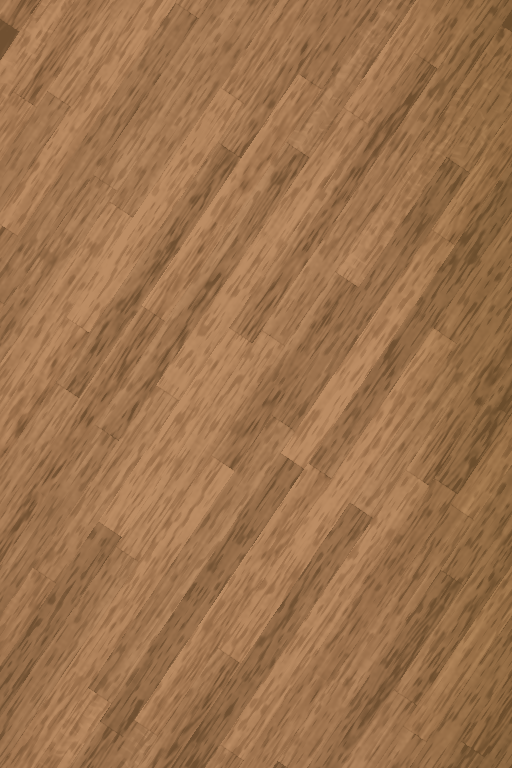
Reproduce this texture procedurally as a WebGL 2 fragment shader.

```glsl
#version 300 es
precision highp float;

uniform vec2 u_resolution;
out vec4 fragColor;

const float GRAIN_ANGLE = 0.977;
const float PLANK_WIDTH = 0.0368;
const float PLANK_LENGTH = 0.42;
const vec3 DARK_OAK = vec3(0.440, 0.312, 0.190);
const vec3 MID_OAK = vec3(0.605, 0.437, 0.292);
const vec3 PALE_OAK = vec3(0.735, 0.555, 0.395);

float hash(vec2 p) {
  vec3 q = fract(p.xyx * vec3(0.1031, 0.1030, 0.0973));
  q += dot(q, q.yzx + 33.33);
  return fract((q.x + q.y) * q.z);
}

float noise(vec2 p) {
  vec2 i = floor(p), f = fract(p);
  f = f * f * (3.0 - 2.0 * f);
  float low = mix(hash(i), hash(i + vec2(1, 0)), f.x);
  float high = mix(hash(i + vec2(0, 1)), hash(i + vec2(1, 1)), f.x);
  return mix(low, high, f.y);
}

// Soft dark line around a zero distance
float seam(float dist, float halfWidth, float pixel) {
  return 1.0 - smoothstep(halfWidth - pixel, halfWidth + pixel, abs(dist));
}

// Row and plank number in xy, signed distances to side and end joints in zw
vec4 plankLayout(vec2 wood) {
  float row = floor(wood.y / PLANK_WIDTH);
  float side = (fract(wood.y / PLANK_WIDTH + 0.5) - 0.5) * PLANK_WIDTH;
  float along = wood.x / PLANK_LENGTH + 7.0 * hash(vec2(row, 4.0));
  float cell = floor(along);
  float joint = 0.25 + 0.5 * hash(vec2(cell, row + 51.0));
  float offset = fract(along) - joint;
  return vec4(row, cell + step(0.0, offset), side, offset * PLANK_LENGTH);
}

// Fine lengthwise fibres and short open pores
float fibres(vec2 wood, float seed) {
  vec2 p = wood + vec2(seed * 9.0, seed * 3.0);
  float broad = noise(p * vec2(2.5, 85.0)) - 0.5;
  float fine = noise(p * vec2(13.0, 270.0)) - 0.5;
  float pores = smoothstep(0.5, 0.85, noise(p * vec2(60.0, 390.0)));
  return 0.20 * broad + 0.28 * fine + 0.09 - 0.28 * pores;
}

// Nested long arches of growth rings, fading away from their axis
float growthRings(vec2 wood, vec2 centre, float seed) {
  vec2 p = wood - centre;
  p.y += 0.007 * (noise(wood * vec2(9.0, 16.0) + seed * 40.0) - 0.5);
  p.y += 0.0016 * (noise(wood * vec2(45.0, 90.0) + seed * 70.0) - 0.5);
  float radius = length(p * vec2(0.10, 1.0));
  float wave = 0.5 + 0.5 * sin(radius * 1500.0 + 6.0 * seed);
  float band = 1.0 - smoothstep(0.004, 0.020, abs(p.y));
  return band * (0.35 + 0.65 * wave) * (0.5 + 0.5 * noise(wood * vec2(40.0, 260.0)));
}

// Pale wavy flecks that run across the fibres
float rayFlecks(vec2 wood, float seed) {
  vec2 p = wood * vec2(260.0, 90.0) + seed * 80.0;
  p.x += 2.0 * noise(wood * vec2(30.0, 100.0));
  return smoothstep(0.5, 0.9, noise(p));
}

// Broad light, strongest left of the middle
float roomLight(vec2 uv) {
  vec2 p = (uv - vec2(0.40, 0.50)) * vec2(1.0, 0.85);
  float rightEdge = smoothstep(0.65, 1.0, uv.x);
  return 0.10 - 0.55 * dot(p, p) - 0.08 * rightEdge;
}

void main() {
  vec2 uv = gl_FragCoord.xy / u_resolution;
  vec2 p = gl_FragCoord.xy / u_resolution.y;
  float pixel = 0.7 / u_resolution.y;

  // Coordinates along and across the boards
  vec2 direction = vec2(cos(GRAIN_ANGLE), sin(GRAIN_ANGLE));
  vec2 wood = vec2(dot(p, direction), dot(p, vec2(direction.y, -direction.x)));
  vec4 plank = plankLayout(wood);
  float seed = hash(plank.xy + 17.0);
  float kind = hash(plank.yx + 83.0);

  // Tone of each board, mostly middling with a few dark ones
  float boardTone = 0.26 * (seed - 0.5) - 0.20 * smoothstep(0.22, 0.0, seed);
  float tone = 0.60 + boardTone + fibres(wood, seed);
  float rowCentre = (plank.x + 0.25 + 0.5 * kind) * PLANK_WIDTH;
  vec2 ringCentre = vec2(wood.x - plank.w + (seed - 0.5) * 0.3, rowCentre);
  float ringAmount = 0.42 * smoothstep(0.55, 0.9, kind);
  tone -= ringAmount * growthRings(wood, ringCentre, seed);
  tone += 0.11 * step(kind, 0.13) * (rayFlecks(wood, seed) - 0.2);
  tone += 0.10 * (noise(wood * vec2(230.0, 200.0)) - 0.5);
  tone += roomLight(uv);

  // Narrow joints, uneven along the sides
  float sideDepth = 0.02 + 0.14 * hash(vec2(floor(wood.y / PLANK_WIDTH + 0.5), 29.0));
  tone -= sideDepth * seam(plank.z, 0.0007, pixel);
  tone -= 0.17 * seam(plank.w, 0.0007, pixel);

  // Oak colour, with a yellower cast near the right edge
  tone = clamp(tone, 0.0, 1.0);
  vec3 colour = mix(DARK_OAK, MID_OAK, smoothstep(0.0, 0.55, tone));
  colour = mix(colour, PALE_OAK, smoothstep(0.45, 1.0, tone));
  colour *= 1.0 + vec3(0.012, -0.006, -0.02) * (seed - 0.5);
  colour *= mix(vec3(1.0), vec3(0.96, 0.97, 0.91), smoothstep(0.7, 1.0, uv.x));
  fragColor = vec4(colour, 1.0);
}
```
